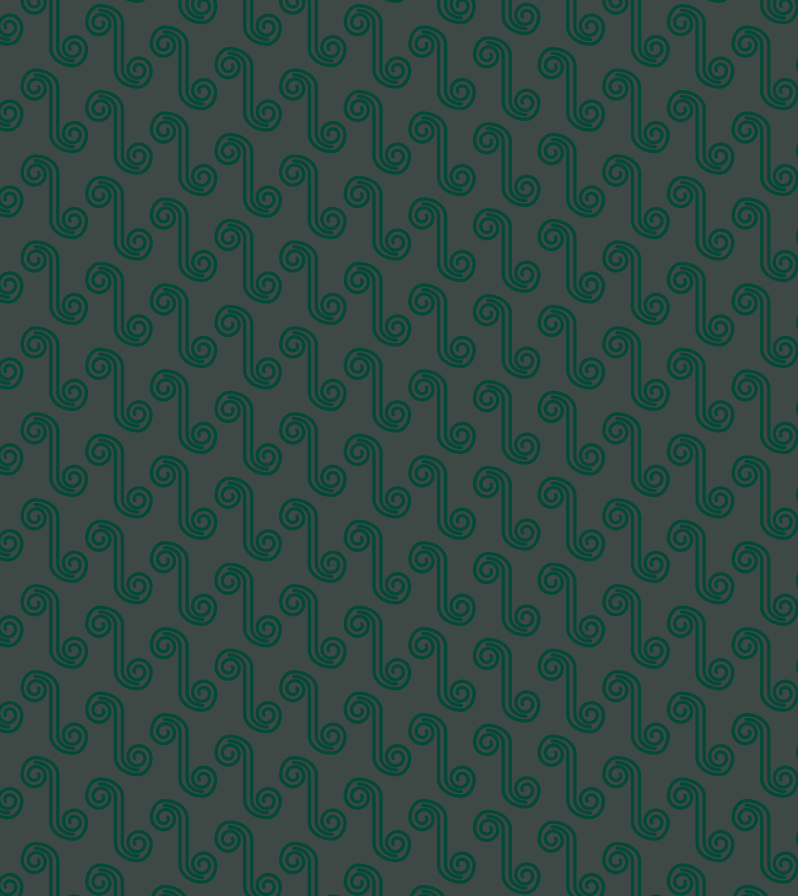
Write a Shadertoy shader that draws this pattern.

```glsl
// Staggered columns of double-line S-scrolls in deep green on slate.
// Each scroll has half-turn symmetry: two stem lines bend through elliptic
// arcs, the outer one winding into an Archimedean spiral, the inner one ending.

const float CANVAS_UNITS = 1152.0;              // units per canvas height
const vec2  PITCH        = vec2(83.1, 110.5);   // column and row spacing
const vec2  FIRST_SCROLL = vec2(69.8, 142.5);   // from the upper left corner
const float COLUMN_DROP  = 0.25;                // rows dropped per column
const float SHORT_DROP   = 0.125;               // drop lost at each short step
const vec2  SHORT_STEPS  = vec2(7.0, 8.0);      // columns after a short step

const float LINE_WIDTH   = 4.4;
const float STEM_OFFSET  = 4.5;                 // stem line to scroll axis
const vec2  CURL_CENTER  = vec2(-24.5, 30.0);
const float OUTER_TOP    = 22.3;                // arc heights above the curl
const float INNER_TOP    = 16.3;
const float SPIRAL_START = 16.8;                // radius at the left of the curl
const float SPIRAL_PITCH = 8.0;                 // radius lost per turn
const float SPIRAL_TURNS = 1.55;

const vec3 GROUND_COLOR = vec3(0.243, 0.288, 0.270);
const vec3 LINE_COLOR   = vec3(0.015, 0.288, 0.220);
const float TAU = 6.2831853;

// Approximate distance to an axis-aligned ellipse outline.
float ellipseLine(vec2 p, vec2 radii) {
    float k1 = length(p / radii);
    float k2 = length(p / (radii * radii));
    return abs(k1 - 1.0) * k1 / max(k2, 1e-6);
}

// Distance to the spiral, wound counterclockwise and inward from the left.
float spiralLine(vec2 p) {
    float turn = fract(atan(p.y, p.x) / TAU - 0.5);
    float endAngle = TAU * (SPIRAL_TURNS + 0.5);
    float endRadius = SPIRAL_START - SPIRAL_PITCH * SPIRAL_TURNS;
    float d = distance(p, endRadius * vec2(cos(endAngle), sin(endAngle)));
    for (int i = 0; i < 2; i++) {
        float t = turn + float(i);
        if (t <= SPIRAL_TURNS)
            d = min(d, abs(length(p) - SPIRAL_START + SPIRAL_PITCH * t));
    }
    return d;
}

// Distance to one scroll centred on the origin.
float scrollLine(vec2 p) {
    if (p.y < 0.0) p = -p;                      // half-turn symmetry
    vec2 q = p - CURL_CENTER;
    float d = min(spiralLine(q), distance(q, vec2(0.0, INNER_TOP)));

    if (q.y < 0.0) {                            // straight stem
        d = min(d, abs(abs(p.x) - STEM_OFFSET));
    } else if (q.x > 0.0) {                     // both arcs leaving the stem
        float outerReach = STEM_OFFSET - CURL_CENTER.x;
        float innerReach = -STEM_OFFSET - CURL_CENTER.x;
        d = min(d, ellipseLine(q, vec2(outerReach, OUTER_TOP)));
        d = min(d, ellipseLine(q, vec2(innerReach, INNER_TOP)));
    } else {                                    // outer arc into the spiral
        d = min(d, ellipseLine(q, vec2(SPIRAL_START, OUTER_TOP)));
    }
    return d;
}

// Downward shift of a column, in rows.
float columnShift(float column) {
    vec2 passed = step(SHORT_STEPS, vec2(column));
    return COLUMN_DROP * column - SHORT_DROP * (passed.x + passed.y);
}

void mainImage(out vec4 fragColor, in vec2 fragCoord) {
    float pixel = CANVAS_UNITS / iResolution.y;
    vec2 p = fragCoord * pixel;
    p -= vec2(FIRST_SCROLL.x, CANVAS_UNITS - FIRST_SCROLL.y);

    // Curls reach past their column, so visit both neighbours.
    float nearest = floor(p.x / PITCH.x + 0.5);
    float d = CANVAS_UNITS;
    for (int i = -1; i <= 1; i++) {
        float column = nearest + float(i);
        float row = p.y / PITCH.y + columnShift(column);
        vec2 local = vec2(p.x - column * PITCH.x,
                          (fract(row + 0.5) - 0.5) * PITCH.y);
        d = min(d, scrollLine(local));
    }

    float coverage = clamp(0.5 + (0.5 * LINE_WIDTH - d) / pixel, 0.0, 1.0);
    fragColor = vec4(mix(GROUND_COLOR, LINE_COLOR, coverage), 1.0);
}
```
